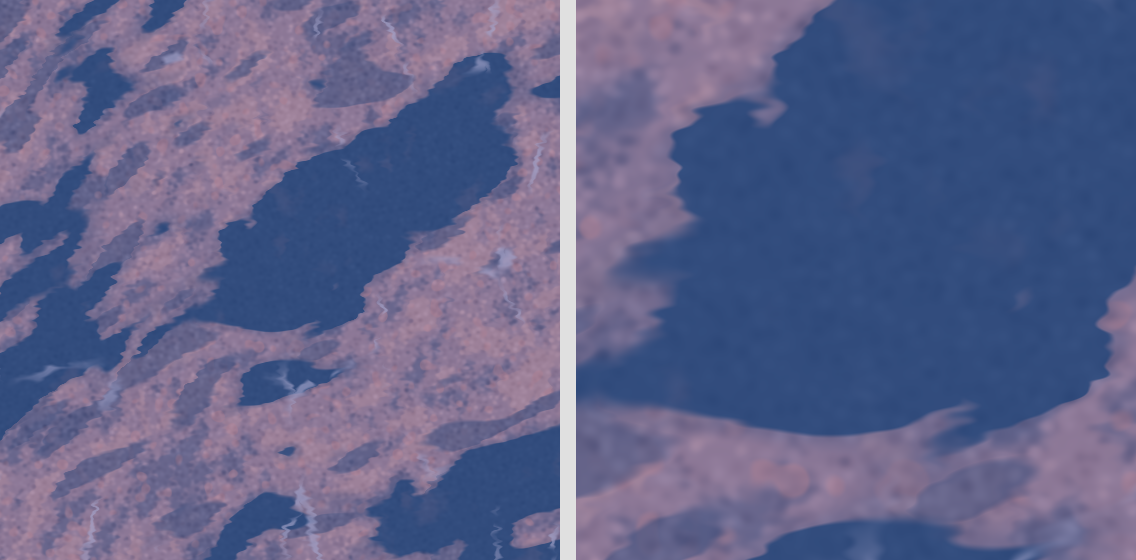
Left: the whole. Right: its middle third, enlarged.
A WebGL 1 fragment shader for this texture:

```glsl
precision highp float;

uniform vec2 u_resolution;

const vec3 SHADOW = vec3(0.195, 0.298, 0.490);
const vec3 HAZE = vec3(0.300, 0.340, 0.510);
const vec3 DUSK = vec3(0.410, 0.400, 0.550);
const vec3 MAUVE = vec3(0.550, 0.470, 0.590);
const vec3 ROSE = vec3(0.615, 0.505, 0.600);
const vec3 PINK = vec3(0.680, 0.500, 0.570);
const vec3 STREAM = vec3(0.640, 0.640, 0.790);

vec3 hash3(vec2 cell) {
  vec3 k = vec3(dot(cell, vec2(127.1, 311.7)),
                dot(cell, vec2(269.5, 183.3)),
                dot(cell, vec2(113.5, 271.9)));
  return fract(sin(k) * 43758.5);
}

// Cellular noise: soft bumps and dents around scattered points.
float bumps(vec2 p) {
  vec2 cell = floor(p);
  float sum = 0.0;
  for (int y = -1; y <= 1; y++) {
    for (int x = -1; x <= 1; x++) {
      vec2 id = cell + vec2(float(x), float(y));
      vec3 h = hash3(id);
      vec2 d = id + h.xy - p;
      float w = max(0.0, 1.0 - dot(d, d));
      sum += (h.z * 2.0 - 1.0) * w * w * w;
    }
  }
  return sum;
}

// Gap between the two nearest points: zero on cell borders.
float borderGap(vec2 p) {
  vec2 cell = floor(p);
  float nearest = 9.0;
  float second = 9.0;
  for (int y = -1; y <= 1; y++) {
    for (int x = -1; x <= 1; x++) {
      vec2 id = cell + vec2(float(x), float(y));
      float d = length(id + hash3(id).xy - p);
      second = min(second, max(nearest, d));
      nearest = min(nearest, d);
    }
  }
  return second - nearest;
}

vec2 sineWarp(vec2 p, float frequency, float amount) {
  vec2 a = sin(p.yx * frequency + vec2(0.7, 2.1));
  vec2 b = sin(p.yx * frequency * 2.3 + p * frequency + vec2(3.9, 1.2));
  return p + amount * (a + 0.5 * b);
}

// Axes along and across the ridges, which climb and flatten to the right.
vec2 ridgeAxes(vec2 p) {
  return vec2(p.x + 0.4 * p.y, p.y - 0.85 * p.x + 0.25 * p.x * p.x);
}

float shadowField(vec2 q) {
  return bumps(q * vec2(2.6, 5.0) + 17.0)
       + 0.85 * bumps(q * vec2(4.6, 12.0) + 41.0)
       + 0.33 * bumps(q * vec2(14.0, 27.0) + 73.0);
}

vec3 litSlope(float relief, float flush) {
  vec3 c = mix(MAUVE, ROSE, smoothstep(0.0, 0.45, relief));
  c = mix(c, DUSK, smoothstep(0.08, 0.75, -relief));
  return mix(c, PINK, 0.45 * smoothstep(0.35, 0.8, flush));
}

float streamMask(vec2 p) {
  vec2 bent = sineWarp(p, 27.0, 0.008);
  float line = 1.0 - smoothstep(0.015, 0.065, borderGap(bent * vec2(6.0, 2.7) + 5.0));
  float reach = smoothstep(0.0, 0.4, bumps(p * vec2(6.0, 8.0) + 29.0));
  float broken = smoothstep(-0.35, 0.3, bumps(p * vec2(30.0, 38.0) + 87.0));
  return line * reach * broken;
}

void main() {
  vec2 uv = gl_FragCoord.xy / u_resolution;

  // Fine sideways steps along every edge
  vec2 ground = uv;
  ground.x += 0.008 * bumps(uv * vec2(45.0, 150.0) + 11.0);
  vec2 q = ridgeAxes(sineWarp(ground, 8.0, 0.017));

  float field = shadowField(q);
  float relief = 0.75 * bumps(q * vec2(11.0, 26.0) + 53.0)
               + 0.5 * bumps(ground * vec2(48.0, 24.0) + 19.0);
  float gully = bumps(q * vec2(8.0, 23.0) + 97.0);
  float grain = bumps(uv * vec2(120.0, 130.0) + 7.0);

  // Sunlit slopes with half-shaded gullies
  vec3 color = litSlope(relief + 0.2 * grain, bumps(uv * 55.0 + 61.0));
  float penumbra = 0.4 * smoothstep(-0.2, 0.14, field);
  float shade = max(penumbra, 0.7 * smoothstep(0.34, 0.55, gully));
  color = mix(color, HAZE, shade);
  color += 0.035 * grain;

  // Cast shadows
  vec3 dark = mix(SHADOW, HAZE, 0.55 * smoothstep(0.3, 0.9, relief));
  dark += 0.012 * grain;
  color = mix(color, dark, smoothstep(0.10, 0.19, field));

  // Pale broken streams
  color = mix(color, STREAM, 0.65 * streamMask(ground));

  gl_FragColor = vec4(color, 1.0);
}
```
